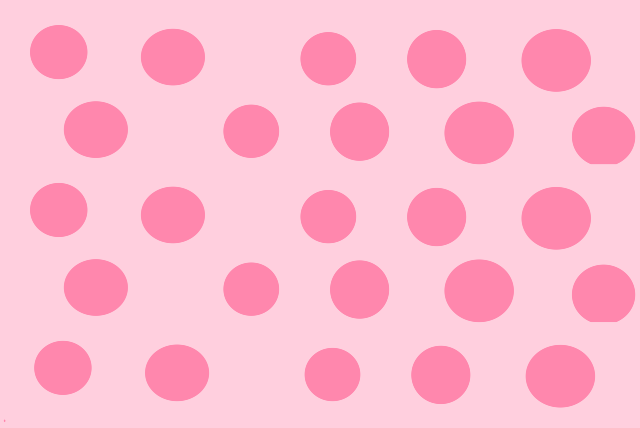
Write a Shadertoy shader that draws this pattern.

```glsl
// Uneven polka dots: five rows of slightly squashed discs on pale pink.
// One run of six ellipses serves every row; odd rows are shifted left and
// drop the first dot, even rows drop the last, and the final row drifts right.

// Lengths are percentages of the canvas width, measured from the top left.
const vec3 BACKGROUND = vec3(1.0, 0.81, 0.87);
const vec3 DOT_COLOR = vec3(1.0, 0.53, 0.68);
const int ROWS = 5;
const int DOTS_PER_ROW = 5;
const float PAIR_HEIGHT = 24.67;            // distance between like rows
const vec2 STAGGER = vec2(-12.04, 11.33);   // offset of odd rows
const float LAST_ROW_DRIFT = 0.65;
const float FLAT_BOTTOM = 4.30;             // cut below the centre of the end dot
const vec2 SPECK_CENTER = vec2(0.72, 65.75);
const vec2 SPECK_RADII = vec2(0.13, 0.18);

// Centre in xy, radii in zw
const vec4 DOTS[6] = vec4[6](
    vec4(9.18, 8.14, 4.49, 4.23),
    vec4(27.02, 8.92, 5.01, 4.43),
    vec4(51.30, 9.18, 4.36, 4.17),
    vec4(68.23, 9.24, 4.62, 4.56),
    vec4(86.91, 9.44, 5.43, 4.90),
    vec4(106.35, 10.03, 4.95, 4.69));

// Approximate signed distance to an ellipse
float ellipseDistance(vec2 p, vec2 radii) {
    return (length(p / radii) - 1.0) * min(radii.x, radii.y);
}

// Displacement of a whole row from the first one
vec2 rowOffset(int row) {
    vec2 offset = vec2(0.0, float(row / 2) * PAIR_HEIGHT);
    if (row % 2 == 1) offset += STAGGER;
    if (row == ROWS - 1) offset.x += LAST_ROW_DRIFT;
    return offset;
}

// Nearest distance to any dot
float dotsDistance(vec2 p) {
    float nearest = 1000.0;
    for (int row = 0; row < ROWS; row++) {
        vec2 q = p - rowOffset(row);
        for (int i = 0; i < DOTS_PER_ROW; i++) {
            int index = i + row % 2;
            vec4 disc = DOTS[index];
            vec2 local = q - disc.xy;
            float d = ellipseDistance(local, disc.zw);
            if (index == DOTS_PER_ROW) d = max(d, local.y - FLAT_BOTTOM);
            nearest = min(nearest, d);
        }
    }
    return nearest;
}

void mainImage(out vec4 fragColor, in vec2 fragCoord) {
    float pixel = 100.0 / iResolution.x;
    vec2 p = vec2(fragCoord.x, iResolution.y - fragCoord.y) * pixel;

    // Dots plus a tiny stray speck in the lower left corner
    float d = min(dotsDistance(p), ellipseDistance(p - SPECK_CENTER, SPECK_RADII));
    float coverage = 1.0 - smoothstep(-0.5 * pixel, 0.5 * pixel, d);

    fragColor = vec4(mix(BACKGROUND, DOT_COLOR, coverage), 1.0);
}
```
